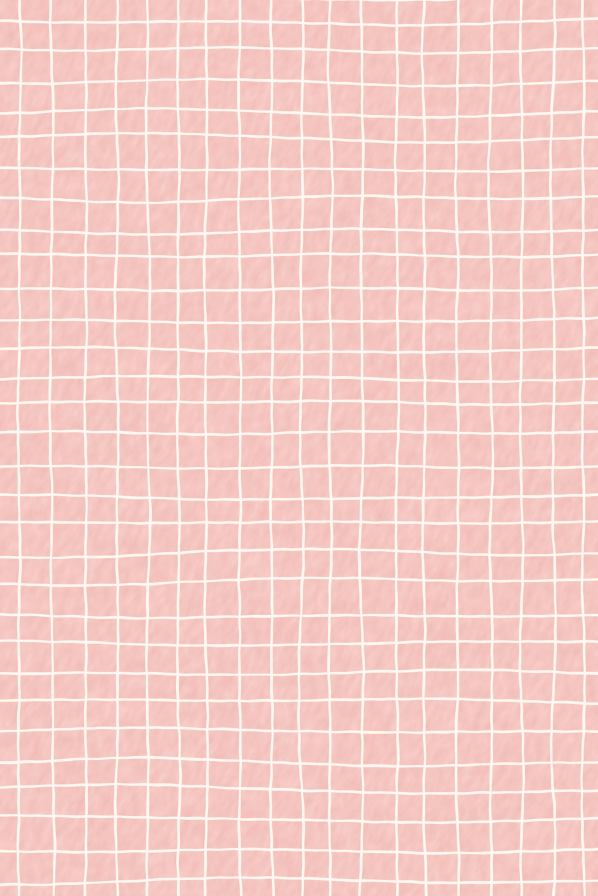
Give the GLSL for this pattern, as a Shadertoy shader.

```glsl
// Hand-drawn cream grid, 19 lines across and 30 down, on mottled pink paper.

#define PAPER      vec3(0.96, 0.772, 0.752)
#define INK        vec3(0.998, 0.974, 0.95)
#define PITCH      vec2(0.0521, 0.0494)  // line spacing, in canvas widths
#define FIRST      vec2(0.036, 0.037)    // first line from left and from top
#define HALF_WIDTH 0.0021
#define JITTER     0.009                 // uneven spacing
#define DRIFT      vec2(0.008, 0.017)    // slow bend of columns and rows
#define BEND_RATE  vec2(5.0, 2.1)        // bends per canvas width
#define TREMBLE    0.0019                // small shake of the hand
#define GRAIN      0.065                 // strength of the paper mottle

float hash(vec2 p) {
    vec3 q = fract(p.xyx * vec3(0.1031, 0.1030, 0.0973));
    q += dot(q, q.yzx + 33.33);
    return fract((q.x + q.y) * q.z);
}

float cornerSlope(vec2 cell, vec2 offset) {
    float angle = 6.28318 * hash(cell);
    return dot(vec2(cos(angle), sin(angle)), offset);
}

float gradientNoise(vec2 p) {
    vec2 i = floor(p), f = p - i;
    vec2 u = f * f * f * (f * (f * 6.0 - 15.0) + 10.0);
    vec2 e = vec2(1.0, 0.0);
    float low  = mix(cornerSlope(i, f), cornerSlope(i + e, f - e), u.x);
    float high = mix(cornerSlope(i + e.yx, f - e.yx),
                     cornerSlope(i + e.xx, f - e.xx), u.x);
    return mix(low, high, u.y);
}

// Signed distance to the nearest stroke of one family of wavy parallel lines.
float strokes(float across, float along, float pitch, float first,
              float drift, float bendRate, float idStep, float seed) {
    float nearest = floor((across - first) / pitch + 0.5);
    float dist = 1.0;
    for (int k = -1; k <= 1; k++) {
        float id = nearest + float(k);
        float lane = id + seed;
        float center = first + id * pitch;
        center += JITTER * (hash(vec2(mod(id, 13.0) + seed, seed)) - 0.5);
        center += drift * gradientNoise(vec2(along * bendRate, lane * idStep));
        center += TREMBLE * gradientNoise(vec2(along * 28.0, lane * 3.7));
        float pressure = 1.0 + 0.35 * gradientNoise(vec2(along * 17.0, lane * 5.3));
        dist = min(dist, abs(across - center) - HALF_WIDTH * pressure);
    }
    return dist;
}

// Slanted blotches with a finer tooth on top.
float paperMottle(vec2 p) {
    vec2 slanted = vec2(p.x + 0.35 * p.y, p.y);
    return 0.7 * gradientNoise(slanted * vec2(75.0, 40.0))
         + 0.35 * gradientNoise(slanted * vec2(150.0, 95.0) + 19.0)
         + 0.2 * gradientNoise(p * 9.0 + 5.0);
}

void mainImage(out vec4 fragColor, in vec2 fragCoord) {
    float pixel = 1.0 / iResolution.x;
    vec2 p = vec2(fragCoord.x, iResolution.y - fragCoord.y) * pixel;

    vec3 color = PAPER + GRAIN * paperMottle(p) * vec3(0.4, 1.0, 1.0);

    float columns = strokes(p.x, p.y, PITCH.x, FIRST.x, DRIFT.x, BEND_RATE.x, 1.37, 41.0);
    float rows = strokes(p.y, p.x, PITCH.y, FIRST.y, DRIFT.y, BEND_RATE.y, 0.37, 83.0);
    float dist = min(columns, rows);

    float ink = 1.0 - smoothstep(-0.75 * pixel, 0.75 * pixel, dist);
    fragColor = vec4(mix(color, INK, ink), 1.0);
}
```
